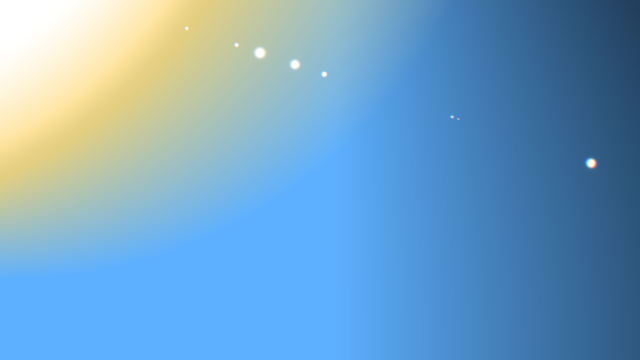
Reproduce this background procedurally as a WebGL 2 fragment shader.

```glsl
#version 300 es
precision highp float;
// A blue sky with a corner sun glow, a shaded right side and a row of lens sparks.

#define SKY vec3(0.365, 0.69, 1.0)
#define GOLD vec3(0.89, 0.81, 0.51)
#define AMBER vec3(1.0, 0.885, 0.6)
#define WHITE_RADIUS 0.96
#define AMBER_RADIUS 1.21
#define GOLD_RADIUS 1.28
#define HALO_RADIUS 1.37
#define SHADE_START 0.926
#define FRINGE 0.0025

uniform vec2 u_resolution;
out vec4 fragColor;

const int SPARKS = 8;
// Each spark: horizontal place and radius, in canvas heights.
const vec2 sparks[SPARKS] = vec2[SPARKS](
    vec2(0.519, 0.007), vec2(0.657, 0.008), vec2(0.722, 0.021), vec2(0.819, 0.018),
    vec2(0.900, 0.010), vec2(1.255, 0.006), vec2(1.272, 0.004), vec2(1.641, 0.018));

// Sky that darkens to the right, and most in the upper corner.
vec3 skyColor(vec2 p) {
    float side = clamp((p.x - SHADE_START) / 0.852, 0.0, 1.0);
    float corner = 1.0 - 0.3 * side * p.y * p.y;
    return SKY * (1.0 - 0.5 * side) * corner;
}

// White core, amber band and gold rim, fading out over an offset halo.
vec3 addSun(vec3 sky, vec2 p) {
    float coreDist = length(p - vec2(-0.507, 1.678));
    float haloDist = length(p - vec2(0.027, 1.594));
    float pastRim = max(coreDist - GOLD_RADIUS, 0.0);
    float toEdge = max(HALO_RADIUS - haloDist, 0.0);
    float fade = pastRim / max(pastRim + toEdge, 0.0001);

    float warm = clamp((coreDist - WHITE_RADIUS) / (AMBER_RADIUS - WHITE_RADIUS), 0.0, 1.0);
    vec3 glow = mix(vec3(1.0), AMBER, pow(warm, 1.3));
    glow = mix(glow, GOLD, smoothstep(AMBER_RADIUS - 0.03, GOLD_RADIUS, coreDist));
    return mix(glow, sky, fade);
}

// Soft disc with a bright centre; small discs are fainter.
float sparkLight(vec2 offset, float radius) {
    float d = length(offset);
    float disc = 1.0 - smoothstep(0.3 * radius, radius, d);
    float haze = 0.25 * exp(-2.0 * d * d / (radius * radius));
    return min(disc + haze, 1.0) * min(radius / 0.009, 1.0);
}

void main() {
    vec2 p = gl_FragCoord.xy / u_resolution.y;
    vec3 color = addSun(skyColor(p), p);

    // Sparks share one slanted axis; colour fringes grow along it.
    vec2 axis = normalize(vec2(3.0, -1.0));
    for (int i = 0; i < SPARKS; i++) {
        float x = sparks[i].x;
        vec2 offset = p - vec2(x, 0.921 - (x - 0.519) / 3.0);
        vec2 shift = axis * FRINGE * x;
        vec3 light = vec3(sparkLight(offset - shift, sparks[i].y),
                          sparkLight(offset, sparks[i].y),
                          sparkLight(offset + shift, sparks[i].y));
        color = mix(color, vec3(1.0), light);
    }
    fragColor = vec4(color, 1.0);
}
```
